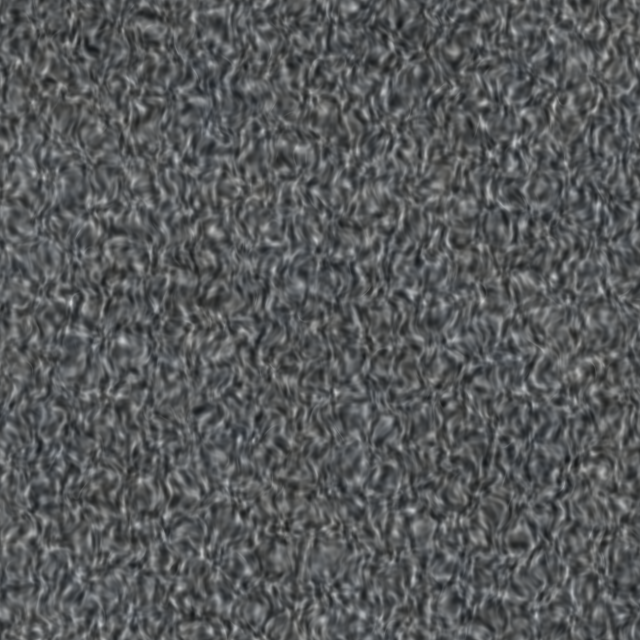
A WebGL 1 fragment shader for this texture:

```glsl
precision highp float;
// Dense charcoal felt with short, mostly upright matted fibres.
uniform vec2 u_resolution;

vec2 gradient(vec2 cell) {
  float h = fract(sin(dot(cell, vec2(127.1, 311.7))) * 43758.55);
  return vec2(cos(h * 6.2832), sin(h * 6.2832));
}

// Gradient noise, centred on zero
float noise(vec2 p) {
  vec2 i = floor(p), f = fract(p);
  vec2 u = f * f * f * (f * (f * 6.0 - 15.0) + 10.0);
  float a = dot(gradient(i), f);
  float b = dot(gradient(i + vec2(1, 0)), f - vec2(1, 0));
  float c = dot(gradient(i + vec2(0, 1)), f - vec2(0, 1));
  float d = dot(gradient(i + vec2(1, 1)), f - vec2(1, 1));
  return mix(mix(a, b, u.x), mix(c, d, u.x), u.y);
}

vec2 rotate(vec2 p, float angle) {
  float c = cos(angle), s = sin(angle);
  return vec2(c * p.x - s * p.y, s * p.x + c * p.y);
}

void main() {
  vec2 uv = gl_FragCoord.xy / min(u_resolution.x, u_resolution.y);

  // Bend the fibres in small, irregular swirls
  vec2 bend = vec2(noise(uv * 23.0 + 4.3), noise(uv * 19.0 + 31.7));
  vec2 p = uv + 0.013 * bend;

  // Two leaning layers of upright grain, then fine nap
  float grain = noise(rotate(p, 0.16) * vec2(84.0, 47.0) + 7.4);
  grain += 0.8 * noise(rotate(p, -0.22) * vec2(97.0, 60.0) + 53.2);
  grain += 0.45 * noise(p * vec2(132.0, 108.0) + 19.6);

  // Sparse, curled pale strands
  float strand = 1.0 - smoothstep(0.0, 0.13, abs(noise(p * vec2(42.0, 24.0) + 81.5)));
  strand *= smoothstep(0.05, 0.4, noise(uv * 27.0 + 62.1));

  // Broad uneven shading and a faint warm-cool drift
  float patches = noise(uv * 4.5 + 11.3) + 0.7 * noise(uv * 11.0 + 2.8);
  float warmth = noise(uv * 8.0 + 44.9) + noise(uv * 35.0 + 15.2);

  float tone = 0.33 + 0.31 * (grain + 0.3 * grain * grain);
  tone += 0.07 * strand + 0.05 * patches;
  vec3 tint = vec3(0.0, 0.009, 0.014) + warmth * vec3(0.012, 0.002, -0.014);
  gl_FragColor = vec4(clamp(tone + tint, 0.08, 0.8), 1.0);
}
```
